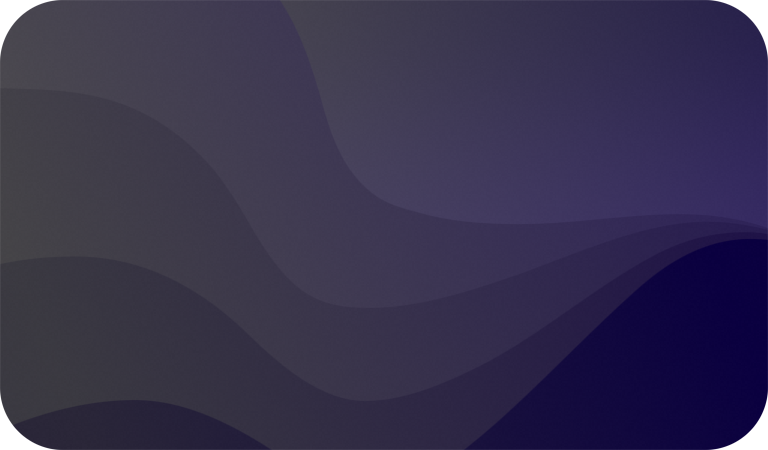
Give the GLSL for this background, as a WebGL 2 fragment shader.

```glsl
#version 300 es
precision highp float;
// Dusky gray-to-indigo layered waves on a card with rounded corners.

uniform vec2 u_resolution;
out vec4 fragColor;

// Sine-free hash for the grain
float hash(vec2 p) {
    vec3 q = fract(p.xyx * 0.1031);
    q += dot(q, q.yzx + 33.33);
    return fract((q.x + q.y) * q.z);
}

// Smooth cubic through knots of (x, height, slope)
float wave(float x, vec3 knots[8]) {
    float height = knots[0].y;
    for (int i = 0; i < 7; i++) {
        vec3 a = knots[i], b = knots[i + 1];
        if (x < a.x) break;
        float span = b.x - a.x;
        float t = clamp((x - a.x) / span, 0.0, 1.0);
        float s = 1.0 - t;
        height = mix(a.y, b.y, t * t * (3.0 - 2.0 * t))
               + span * t * s * (a.z * s - b.z * t);
    }
    return height;
}

// Antialiased coverage of the area below a wave
float below(vec2 p, float height) {
    float d = p.y - height;
    float w = max(fwidth(d), 1e-5) * 0.7;
    return 1.0 - smoothstep(-w, w, d);
}

float roundedBox(vec2 p, vec2 halfSize, float radius) {
    vec2 q = abs(p) - halfSize + radius;
    return length(max(q, 0.0)) + min(max(q.x, q.y), 0.0) - radius;
}

void main() {
    // Heights run from 0 to 1, widths from 0 to 1.707
    vec2 size = vec2(1.707, 1.0);
    vec2 p = gl_FragCoord.xy / u_resolution * size;

    // Back panel: brighter toward its lower left
    float across = clamp((p.x - 0.65) / 1.05, 0.0, 1.0);
    vec3 upper = mix(vec3(0.27, 0.26, 0.31), vec3(0.15, 0.125, 0.29), across);
    vec3 lower = mix(vec3(0.295, 0.275, 0.37), vec3(0.21, 0.165, 0.385), across);
    vec3 color = mix(lower, upper, smoothstep(0.45, 1.05, p.y));

    // Four waves, each darker than the one behind it
    float tone = clamp((p.x + 0.4 * (p.y - 0.5)) / size.x, 0.0, 1.0);

    float crest = wave(p.x, vec3[8](
        vec3(0.0, 1.93, -1.5), vec3(0.622, 1.0, -1.5),
        vec3(0.716, 0.771, -3.7), vec3(0.8, 0.596, -1.1),
        vec3(0.933, 0.527, -0.28), vec3(1.156, 0.502, 0.0),
        vec3(1.511, 0.524, 0.0), vec3(1.707, 0.493, -0.35)));
    color = mix(color, mix(vec3(0.3, 0.295, 0.305), vec3(0.18, 0.135, 0.345), tone),
                below(p, crest));

    crest = wave(p.x, vec3[8](
        vec3(0.0, 0.804, -0.03), vec3(0.456, 0.644, -1.05),
        vec3(0.556, 0.5, -1.75), vec3(0.667, 0.358, -0.75),
        vec3(0.822, 0.316, 0.0), vec3(1.111, 0.376, 0.33),
        vec3(1.556, 0.507, 0.04), vec3(1.707, 0.489, -0.25)));
    color = mix(color, mix(vec3(0.27, 0.265, 0.28), vec3(0.155, 0.11, 0.315), tone),
                below(p, crest));

    crest = wave(p.x, vec3[8](
        vec3(0.0, 0.413, 0.22), vec3(0.167, 0.43, 0.0),
        vec3(0.556, 0.253, -0.98), vec3(0.811, 0.109, 0.0),
        vec3(1.067, 0.187, 0.5), vec3(1.467, 0.439, 0.5),
        vec3(1.656, 0.484, 0.0), vec3(1.707, 0.48, -0.15)));
    color = mix(color, mix(vec3(0.23, 0.225, 0.255), vec3(0.12, 0.07, 0.28), tone),
                below(p, crest));

    crest = wave(p.x, vec3[8](
        vec3(0.0, 0.044, 0.42), vec3(0.3, 0.111, 0.0),
        vec3(0.604, 0.0, -0.65), vec3(0.818, -0.09, 0.0),
        vec3(1.031, 0.0, 0.78), vec3(1.422, 0.362, 0.88),
        vec3(1.667, 0.469, 0.0), vec3(1.707, 0.467, -0.1)));
    color = mix(color, mix(vec3(0.165, 0.15, 0.22), vec3(0.04, 0.0, 0.25), min(tone * 1.1, 1.0)),
                below(p, crest));

    // Faint grain, then white outside the rounded corners
    color += (hash(floor(p * 300.0)) - 0.5) * 0.008;
    float edge = roundedBox(p - 0.5 * size, 0.5 * size, 0.14);
    float blur = 0.7 / u_resolution.y;
    color = mix(color, vec3(1.0), smoothstep(-blur, blur, edge));

    fragColor = vec4(color, 1.0);
}
```
